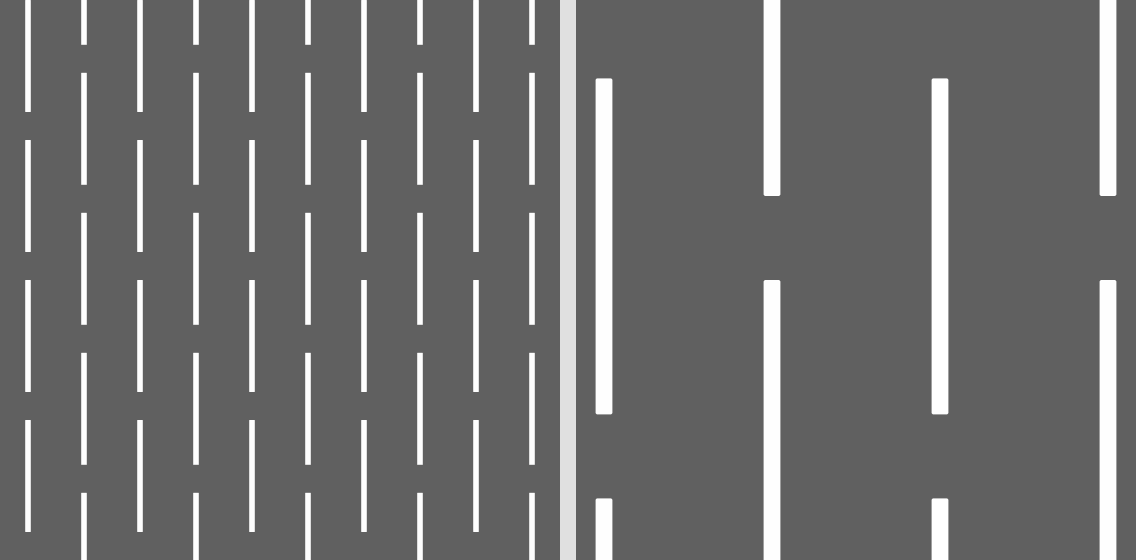
Left: the whole. Right: its middle third, enlarged.
Write a WebGL 2 fragment shader that draws this pattern.

```glsl
#version 300 es
precision highp float;

uniform vec2 u_resolution;
out vec4 fragColor;

// Signed distance to a box with rounded corners
float roundedBox(vec2 p, vec2 halfSize, float radius) {
    vec2 q = abs(p) - halfSize + radius;
    return length(max(q, 0.0)) + min(max(q.x, q.y), 0.0) - radius;
}

void main() {
    vec2 uv = gl_FragCoord.xy / u_resolution;
    float pixel = 1.0 / min(u_resolution.x, u_resolution.y);

    // Ten columns of four dashes, every other column shifted along its length
    vec2 repeats = vec2(10.0, 4.0);
    vec2 grid = uv * repeats;
    float oddColumn = mod(floor(grid.x), 2.0);
    grid.y -= mix(0.6, 0.08, oddColumn) + 0.5;

    // Position relative to the nearest dash centre, in canvas units
    vec2 local = (fract(grid) - 0.5) / repeats;
    float dashDistance = roundedBox(local, vec2(0.005, 0.1), 0.0012);
    float dash = clamp(0.5 - dashDistance / pixel, 0.0, 1.0);

    vec3 asphaltGray = vec3(0.378);
    vec3 dashWhite = vec3(0.995);
    fragColor = vec4(mix(asphaltGray, dashWhite, dash), 1.0);
}
```
